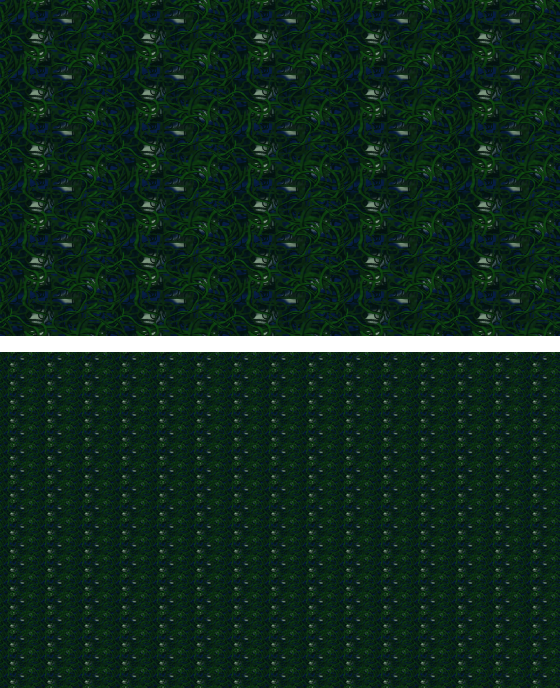
Top: one tile. Bottom: repeated 3 by 3.
This pattern is drawn by a Shadertoy shader. Its source:

```glsl
const vec2 REPEATS = vec2(5.0, 6.0);
const vec2 TILE = vec2(2.0, 1.0);   // tile size in tile heights

const vec3 DEEP_TEAL  = vec3(0.015, 0.085, 0.095);
const vec3 NAVY       = vec3(0.025, 0.105, 0.240);
const vec3 PALE_SAGE  = vec3(0.420, 0.510, 0.430);
const vec3 SHADOW     = vec3(0.012, 0.075, 0.055);
const vec3 MOSS       = vec3(0.045, 0.160, 0.065);
const vec3 VINE_GREEN = vec3(0.055, 0.270, 0.060);

float hash(vec2 p) {
    return fract(sin(dot(p, vec2(127.1, 311.7))) * 43758.5);
}

// Value noise that wraps on the tile; freq must be whole
float tileNoise(vec2 p, vec2 freq, float seed) {
    vec2 period = TILE * freq;
    p *= freq;
    vec2 cell = floor(p);
    vec2 f = p - cell;
    f = f * f * (3.0 - 2.0 * f);
    vec2 a = mod(cell, period);
    vec2 b = mod(cell + 1.0, period);
    float low  = mix(hash(a + seed), hash(vec2(b.x, a.y) + seed), f.x);
    float high = mix(hash(vec2(a.x, b.y) + seed), hash(b + seed), f.x);
    return mix(low, high, f.y);
}

vec2 wrapOffset(vec2 d) {
    return d - TILE * round(d / TILE);
}

float stroke(float dist, float halfWidth, float px) {
    return 1.0 - smoothstep(halfWidth - 0.5 * px, halfWidth + 0.5 * px, dist);
}

// Thin twigs along a contour of the noise
float twigs(vec2 p, vec2 freq, float seed, float halfWidth, float px) {
    float n = tileNoise(p, freq, seed) - 0.5;
    float slope = length(vec2(dFdx(n), dFdy(n))) / px;
    return stroke(abs(n) / max(slope, 0.35 * freq.y), halfWidth, px);
}

// Signed distance from the centre line of a curling vine
float vineOffset(vec2 p, float id) {
    vec2 centre = TILE * vec2(hash(vec2(id, 1.3)), hash(vec2(id, 7.9)));
    vec2 d = wrapOffset(p - centre) * vec2(0.68, 1.0);
    return length(d) - mix(0.10, 0.40, hash(vec2(id, 4.1)));
}

// Fades part of each curl so that it reads as an open arc
float arcMask(vec2 p, float id) {
    vec2 centre = TILE * vec2(hash(vec2(id, 1.3)), hash(vec2(id, 7.9)));
    vec2 d = wrapOffset(p - centre);
    float turn = 6.2832 * hash(vec2(id, 9.7));
    float facing = dot(d, vec2(cos(turn), sin(turn))) / max(length(d), 0.001);
    return smoothstep(-0.5, -0.35, facing);
}

float glow(vec2 p, vec2 centre, vec2 size) {
    vec2 d = wrapOffset(p - centre) / size;
    return exp(-dot(d, d));
}

vec3 backdrop(vec2 p) {
    float blue = tileNoise(p, vec2(3.0, 6.0), 11.0);
    vec3 colour = mix(DEEP_TEAL, NAVY, smoothstep(0.3, 0.62, blue));

    // Pale clearings broken into horizontal streaks
    float light = glow(p, vec2(1.72, 0.97), vec2(0.25, 0.13))
                + glow(p, vec2(0.64, 0.00), vec2(0.25, 0.12))
                + glow(p, vec2(1.24, 0.70), vec2(0.22, 0.12))
                + glow(p, vec2(0.72, 0.35), vec2(0.26, 0.14));
    float streak = tileNoise(p, vec2(5.0, 13.0), 23.0);
    light *= 0.45 + 0.9 * streak;
    return mix(colour, PALE_SAGE, smoothstep(0.25, 0.75, light));
}

void mainImage(out vec4 fragColor, in vec2 fragCoord) {
    vec2 p = fragCoord / iResolution.xy * REPEATS * TILE;
    float px = REPEATS.y / iResolution.y;
    vec3 colour = backdrop(p);

    // Dark undergrowth, from coarse to fine
    for (int i = 0; i < 3; i++) {
        float k = float(i);
        float cover = twigs(p, vec2(4.0 + 2.0 * k, 5.0 + 3.0 * k), 31.0 + 9.0 * k, 0.018 - 0.003 * k, px);
        colour = mix(colour, SHADOW, 0.85 * cover);
    }

    // Mossy twigs
    for (int i = 0; i < 3; i++) {
        float k = float(i);
        float cover = twigs(p, vec2(3.0 + k, 4.0 + 2.0 * k), 67.0 + 7.0 * k, 0.015, px);
        colour = mix(colour, MOSS, 0.9 * cover);
    }

    // Curling vines with a shaded lower edge
    vec2 sway = vec2(tileNoise(p, vec2(4.0), 83.0), tileNoise(p, vec2(4.0), 91.0)) - 0.5;
    vec2 bent = p + 0.16 * sway;
    for (int i = 0; i < 16; i++) {
        float id = float(i) + 1.0;
        float offset = vineOffset(bent, id);
        float arc = arcMask(bent, id);
        float halfWidth = mix(0.009, 0.018, hash(vec2(id, 5.3)));
        vec3 green = mix(MOSS, VINE_GREEN, hash(vec2(id, 2.7)));
        colour = mix(colour, SHADOW, 0.8 * arc * stroke(abs(offset + 0.014), halfWidth, px));
        colour = mix(colour, green, arc * stroke(abs(offset), halfWidth, px));
    }

    // Fine leaf mottling
    float mottle = tileNoise(p, vec2(24.0), 47.0);
    colour *= 0.78 + 0.44 * mottle;
    fragColor = vec4(colour, 1.0);
}
```
